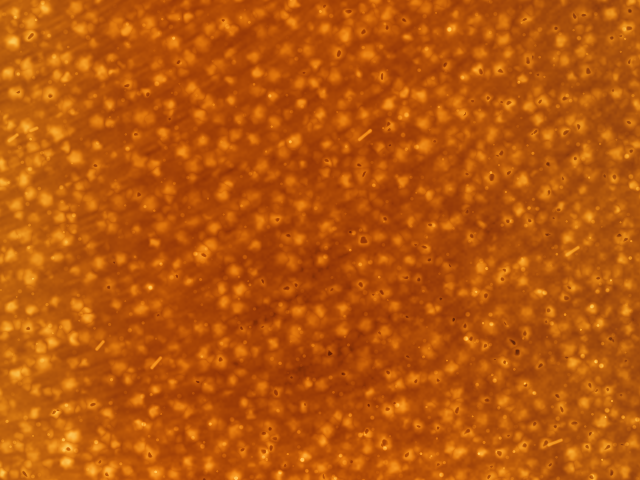
Give the GLSL for this texture, as a Shadertoy shader.

```glsl
// Amber, back-lit skin: soft glowing bumps over slanted brown fibres.
// Jittered grids scatter bumps, pores and glints; curved, stretched noise
// makes the fibres, and one tone value is coloured through an amber ramp.

const float BASE_TONE = 0.37;
const float BUMP_CELL = 0.043;      // spacing of large bumps, canvas heights
const float SMALL_CELL = 0.030;     // spacing of small bumps
const float GLINT_CELL = 0.024;
const float BUMP_GAIN = 0.53;
const float SMALL_GAIN = 0.28;
const float FIBRE_GAIN = 0.36;
const float GRAIN_GAIN = 0.15;
const float GLINT_GAIN = 0.36;
const float FLAKE_COUNT = 7.0;
const vec3 OCHRE_TINT = vec3(-0.015, 0.035, 0.025);
const vec3 AMBER[7] = vec3[7](
    vec3(0.40, 0.13, 0.015), vec3(0.59, 0.22, 0.025),
    vec3(0.67, 0.28, 0.025), vec3(0.76, 0.35, 0.03),
    vec3(0.88, 0.46, 0.05), vec3(0.97, 0.59, 0.13),
    vec3(1.00, 0.76, 0.34));

float hash(vec2 p) {
    return fract(sin(dot(p, vec2(127.1, 311.7))) * 43758.5453);
}

vec2 hash2(vec2 p) {
    return vec2(hash(p), hash(p + 57.3));
}

float noise(vec2 p) {
    vec2 i = floor(p), f = fract(p);
    f = f * f * (3.0 - 2.0 * f);
    return mix(mix(hash(i), hash(i + vec2(1, 0)), f.x),
               mix(hash(i + vec2(0, 1)), hash(i + vec2(1, 1)), f.x), f.y);
}

// Soft bumps: x = glow, y = dark pore in the middle of some bumps
vec2 bumps(vec2 p, float cell, float density, float poreShare, float seed) {
    vec2 home = floor(p / cell);
    float glow = 0.0, pore = 0.0;
    for (int j = -1; j <= 1; j++)
    for (int i = -1; i <= 1; i++) {
        vec2 id = home + vec2(i, j);
        vec2 rnd = hash2(id + seed);
        float present = step(hash(id + seed + 11.0), density);
        vec2 d = p - (id + 0.5 + 0.85 * (rnd - 0.5)) * cell;
        float radius = cell * mix(0.28, 0.47, hash(id + seed + 23.0));
        float strength = mix(0.6, 1.1, hash(id + seed + 37.0));
        float r = length(d) / radius;
        glow = max(glow, present * strength * (1.0 - smoothstep(0.15, 1.25, r)));
        float open = present * step(hash(id + seed + 41.0), poreShare);
        vec2 off = (rnd.yx - 0.5) * cell * 0.2;
        pore = max(pore, open * (1.0 - smoothstep(0.04, 0.13, length(d - off) / cell)));
    }
    return vec2(glow, pore);
}

// Tiny out-of-focus discs of light, a few of them strong
float glints(vec2 p) {
    vec2 home = floor(p / GLINT_CELL);
    float light = 0.0;
    for (int j = -1; j <= 1; j++)
    for (int i = -1; i <= 1; i++) {
        vec2 id = home + vec2(i, j);
        vec2 d = p / GLINT_CELL - id - hash2(id + 71.0);
        float size = mix(0.09, 0.23, hash(id + 83.0));
        float power = pow(hash(id + 97.0), 4.0);
        light += power * (1.0 - smoothstep(size * 0.5, size * 1.3, length(d)));
    }
    return light;
}

// Rare short pale splinters
float flakes(vec2 p, float aspect) {
    float light = 0.0;
    for (float n = 0.0; n < FLAKE_COUNT; n++) {
        vec2 d = p - hash2(vec2(n, 5.0)) * vec2(aspect, 1.0);
        float a = mix(0.3, 1.4, hash(vec2(n, 9.0)));
        vec2 dir = vec2(cos(a), sin(a));
        float halfLength = mix(0.005, 0.016, hash(vec2(n, 13.0)));
        d -= dir * clamp(dot(d, dir), -halfLength, halfLength);
        light = max(light, 1.0 - smoothstep(0.001, 0.0055, length(d)));
    }
    return light;
}

vec3 amber(float tone) {
    float t = clamp(tone, 0.0, 1.199) * 5.0;
    int k = int(t);
    return mix(AMBER[k], AMBER[k + 1], fract(t));
}

void mainImage(out vec4 fragColor, in vec2 fragCoord) {
    vec2 p = fragCoord / iResolution.y;
    float aspect = iResolution.x / iResolution.y;
    vec2 uv = vec2(p.x / aspect, p.y);

    // Fibres rise to the right, more steeply toward the top
    vec2 flow = vec2(p.x + 0.4 * p.y, p.y - (0.2 + 0.35 * p.y) * p.x);
    float fibre = 0.55 * noise(flow * vec2(12.0, 50.0))
                + 0.45 * noise(flow * vec2(22.0, 125.0) + 19.0) - 0.5;
    float grain = 0.6 * noise(p * 75.0) + 0.4 * noise(p * 170.0) - 0.5;
    float patches = noise(p * 5.0 + 3.0) - 0.5;

    // Irregular bump outlines; pores crowd the lower right
    vec2 warp = vec2(noise(p * 85.0), noise(p * 85.0 + 31.0)) - 0.5;
    vec2 q = p + 0.009 * warp;
    float crisp = smoothstep(0.4, 1.2, uv.x + 0.5 * (1.0 - uv.y));
    vec2 large = bumps(q, BUMP_CELL, 0.88, 0.06 + 0.38 * crisp, 0.0);
    vec2 small = bumps(q + 0.4, SMALL_CELL, 0.55, 0.18 * crisp, 130.0);

    // Light enters from the left and the lower edge
    float edgeLight = 0.20 * (1.0 - smoothstep(0.0, 0.35, uv.x))
                    + 0.09 * (1.0 - smoothstep(0.0, 0.3, uv.y));
    float centre = exp(-7.0 * dot(uv - vec2(0.45, 0.45), uv - vec2(0.45, 0.45)));

    float tone = BASE_TONE + edgeLight - 0.08 * centre + 0.12 * patches;
    tone += FIBRE_GAIN * fibre * (1.0 - 0.6 * large.x) + GRAIN_GAIN * grain * (1.0 + crisp);
    tone += max(BUMP_GAIN * large.x, SMALL_GAIN * small.x);
    tone -= 0.55 * max(large.y, 0.7 * small.y);
    tone += GLINT_GAIN * glints(p) * (0.8 + 0.5 * crisp);
    tone = mix(tone, 1.08, 0.8 * flakes(p, aspect));

    float ochre = max(smoothstep(0.55, 1.0, uv.x), 1.0 - smoothstep(0.0, 0.3, uv.x));
    fragColor = vec4(clamp(amber(tone) + OCHRE_TINT * ochre, 0.0, 1.0), 1.0);
}
```
